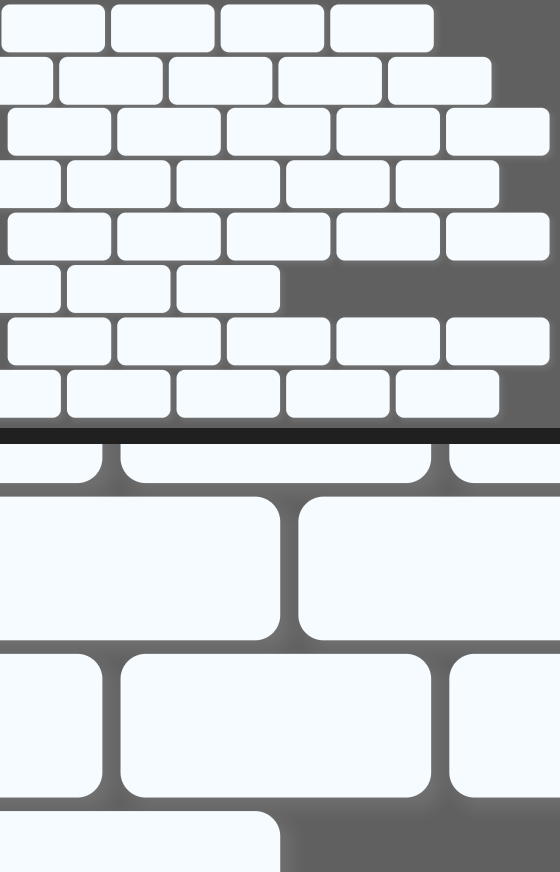
Top: the whole. Bottom: its middle third, enlarged.
Write a WebGL 1 fragment shader that draws this pattern.

```glsl
precision highp float;

uniform vec2 u_resolution;

// Lengths are in layout units: the canvas spans 768 x 588, y pointing down.
const vec2 LAYOUT = vec2(768.0, 588.0);
const int ROWS = 8;
const int COLUMNS = 5;
const vec2 BRICK_SIZE = vec2(142.0, 65.8);
const vec2 PITCH = vec2(150.3, 72.0);
const float CORNER_RADIUS = 11.5;
const float TOP_MARGIN = 4.1;
const float EVEN_START = 10.5;
const float ODD_START = -58.5;
const vec2 LOOSE_SHIFT_EVEN = vec2(-8.5, 2.0);
const vec2 LOOSE_SHIFT_ODD = vec2(-10.6, 2.0);
const vec2 GLOW_OFFSET = vec2(4.0, 4.0);
const float GLOW_BLUR = 9.0;
const float GLOW_STRENGTH = 0.75;

const vec3 MORTAR = vec3(0.376);
const vec3 GLOW = vec3(0.47);
const vec3 BRICK = vec3(0.963, 0.984, 1.0);

float roundedBox(vec2 p, vec2 halfSize, float radius) {
  vec2 q = abs(p) - halfSize + radius;
  return length(max(q, 0.0)) + min(max(q.x, q.y), 0.0) - radius;
}

// Top left corner of the first brick in a row; the upper two rows sit loose.
vec2 rowStart(float row) {
  float odd = mod(row, 2.0);
  vec2 start = vec2(mix(EVEN_START, ODD_START, odd), TOP_MARGIN + row * PITCH.y);
  vec2 shift = mix(LOOSE_SHIFT_EVEN, LOOSE_SHIFT_ODD, odd);
  return start + shift * (1.0 - step(1.5, row));
}

// Two of the rows end early.
float bricksInRow(int row) {
  if (row == 0) return 4.0;
  if (row == 5) return 3.0;
  return float(COLUMNS);
}

void main() {
  vec2 uv = gl_FragCoord.xy / u_resolution;
  vec2 p = vec2(uv.x, 1.0 - uv.y) * LAYOUT;
  float pixel = LAYOUT.x / u_resolution.x;
  vec2 halfSize = 0.5 * BRICK_SIZE;

  float brickDistance = 1000.0;
  float unlit = 1.0;
  for (int row = 0; row < ROWS; row++) {
    vec2 start = rowStart(float(row));
    float count = bricksInRow(row);
    for (int column = 0; column < COLUMNS; column++) {
      if (float(column) >= count) break;
      vec2 local = p - start - halfSize - vec2(float(column) * PITCH.x, 0.0);
      brickDistance = min(brickDistance, roundedBox(local, halfSize, CORNER_RADIUS));

      // Soft pale shadow falling to the lower right
      float glowDistance = roundedBox(local - GLOW_OFFSET, halfSize, CORNER_RADIUS);
      float glow = 1.0 - smoothstep(-GLOW_BLUR, GLOW_BLUR, glowDistance);
      unlit *= 1.0 - GLOW_STRENGTH * glow;
    }
  }

  vec3 color = mix(GLOW, MORTAR, unlit);
  float coverage = clamp(0.5 - brickDistance / pixel, 0.0, 1.0);
  gl_FragColor = vec4(mix(color, BRICK, coverage), 1.0);
}
```
